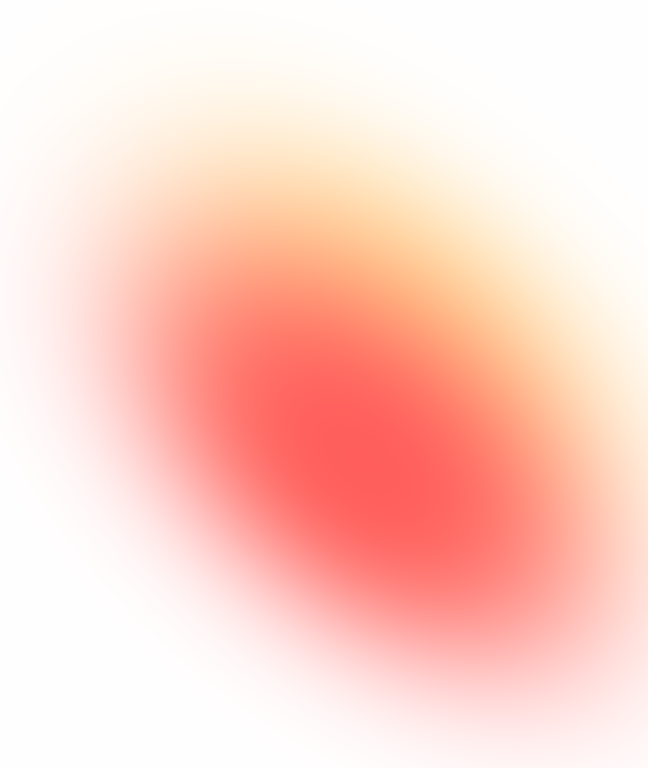
Reproduce this background procedurally as a Shadertoy shader.

```glsl
// Soft tilted ellipse: 1 at its centre, 0.5 where the scaled radius is 1
float softEllipse(vec2 p, vec2 centre, vec2 halfRadii) {
    vec2 axis = normalize(vec2(0.77, -0.64));
    vec2 d = p - centre;
    vec2 q = vec2(dot(d, axis), dot(d, vec2(-axis.y, axis.x))) / halfRadii;
    return exp2(-pow(length(q), 2.7));
}

void mainImage(out vec4 fragColor, in vec2 fragCoord) {
    // Canvas height is one unit
    vec2 p = fragCoord / iResolution.y;

    vec3 white = vec3(1.0, 0.998, 0.998);
    vec3 amber = vec3(1.0, 0.845, 0.56);
    vec3 coral = vec3(1.0, 0.37, 0.36);

    // Amber glow behind, coral glow in front
    vec3 colour = mix(white, amber, softEllipse(p, vec2(0.508, 0.544), vec2(0.306, 0.178)));
    colour = mix(colour, coral, softEllipse(p, vec2(0.471, 0.399), vec2(0.304, 0.176)));

    fragColor = vec4(colour, 1.0);
}
```
